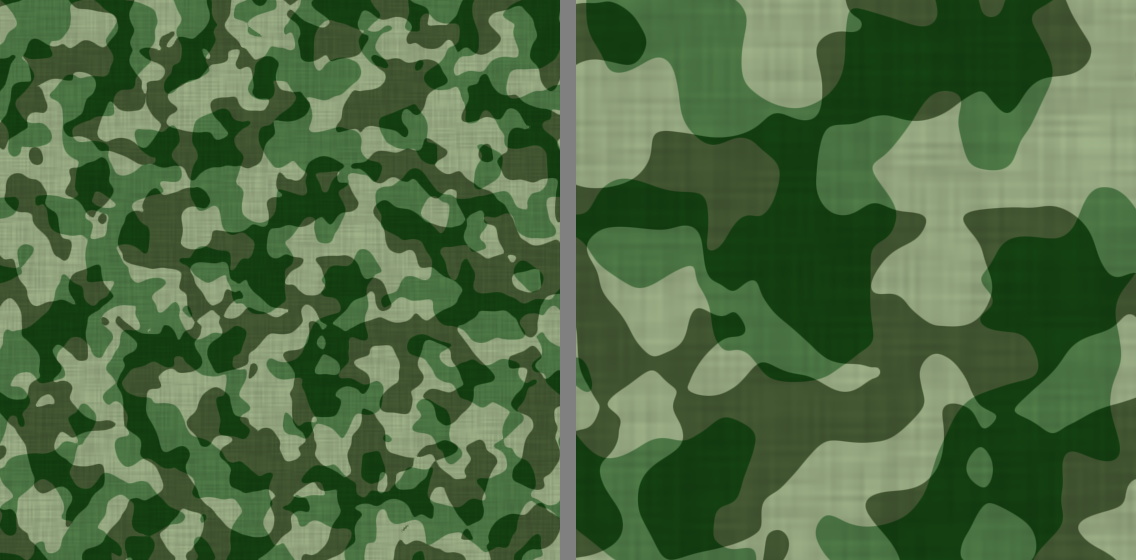
Left, the full canvas; right, a detail of the centre.
Write a Shadertoy shader that draws this pattern.

```glsl
// Woodland camouflage on woven cloth: two translucent blob layers that darken where they overlap.

const vec3 CLOTH   = vec3(0.572, 0.642, 0.492);
const vec3 GREEN   = vec3(0.290, 0.452, 0.262);
const vec3 BROWN   = vec3(0.252, 0.328, 0.190);
const vec3 OVERLAP = vec3(0.075, 0.240, 0.065);

const float BLOB_SCALE    = 12.0;   // blob cells across the canvas
const float DETAIL_RATIO  = 2.0;    // frequency of the edge wobble against the blobs
const float DETAIL_WEIGHT = 0.48;
const float WARP          = 0.25;   // bending of the blobs, in cells
const float GREEN_LEVEL   = 0.026;  // higher level, less cover
const float BROWN_LEVEL   = 0.022;
const float EDGE_SOFTNESS = 0.75;

const float THREADS       = 300.0;  // threads across the canvas
const float THREAD_RUNS   = 24.0;   // streaks along one thread
const float WEAVE_DEPTH   = 0.095;
const float STAIN_SCALE   = 26.0;
const float STAIN_DEPTH   = 0.03;

const float TAU = 6.2831853;

float hash(vec2 p) {
    return fract(sin(dot(p, vec2(127.1, 311.7))) * 43758.5453);
}

// Dot product of a random unit gradient with the offset from its lattice point
float cornerSlope(vec2 cell, vec2 offset) {
    float angle = TAU * hash(cell);
    return dot(vec2(cos(angle), sin(angle)), offset);
}

float gradientNoise(vec2 p) {
    vec2 i = floor(p), f = fract(p);
    vec2 u = f * f * f * (f * (f * 6.0 - 15.0) + 10.0);
    vec2 e = vec2(1.0, 0.0);
    float low  = mix(cornerSlope(i, f), cornerSlope(i + e.xy, f - e.xy), u.x);
    float high = mix(cornerSlope(i + e.yx, f - e.yx), cornerSlope(i + e.xx, f - e.xx), u.x);
    return mix(low, high, u.y);
}

float valueNoise(vec2 p) {
    vec2 i = floor(p), f = fract(p);
    vec2 u = f * f * (3.0 - 2.0 * f);
    vec2 e = vec2(1.0, 0.0);
    return mix(mix(hash(i), hash(i + e.xy), u.x),
               mix(hash(i + e.yx), hash(i + e.xx), u.x), u.y);
}

vec2 rotate(vec2 p, float angle) {
    float c = cos(angle), s = sin(angle);
    return vec2(c * p.x - s * p.y, s * p.x + c * p.y);
}

// Coverage of one layer of rounded blobs
float blobLayer(vec2 uv, float seed, float level) {
    vec2 p = rotate(uv * BLOB_SCALE, seed) + seed * 17.3;
    p += WARP * vec2(gradientNoise(p * 1.3 + 40.7), gradientNoise(p * 1.3 + 81.2));
    float field = gradientNoise(p)
                + DETAIL_WEIGHT * gradientNoise(rotate(p, 0.9) * DETAIL_RATIO + 9.4);
    float soft = EDGE_SOFTNESS * fwidth(field) + 1e-5;
    return smoothstep(-soft, soft, field - level);
}

// Brightness of the cloth: streaky threads both ways and faint stains
float weave(vec2 uv) {
    float weft = valueNoise(uv * vec2(THREAD_RUNS, THREADS));
    float warp = valueNoise(uv * vec2(THREADS, THREAD_RUNS) + 53.0);
    float stain = gradientNoise(uv * STAIN_SCALE + 7.0);
    return 1.0 + WEAVE_DEPTH * (weft + warp - 1.0) + STAIN_DEPTH * stain;
}

void mainImage(out vec4 fragColor, in vec2 fragCoord) {
    vec2 uv = fragCoord / iResolution.y;

    float green = blobLayer(uv, 0.6, GREEN_LEVEL);
    float brown = blobLayer(uv, 2.3, BROWN_LEVEL);

    // Blend the four cases of cover
    vec3 color = mix(mix(CLOTH, GREEN, green), mix(BROWN, OVERLAP, green), brown);
    fragColor = vec4(color * weave(uv), 1.0);
}
```
